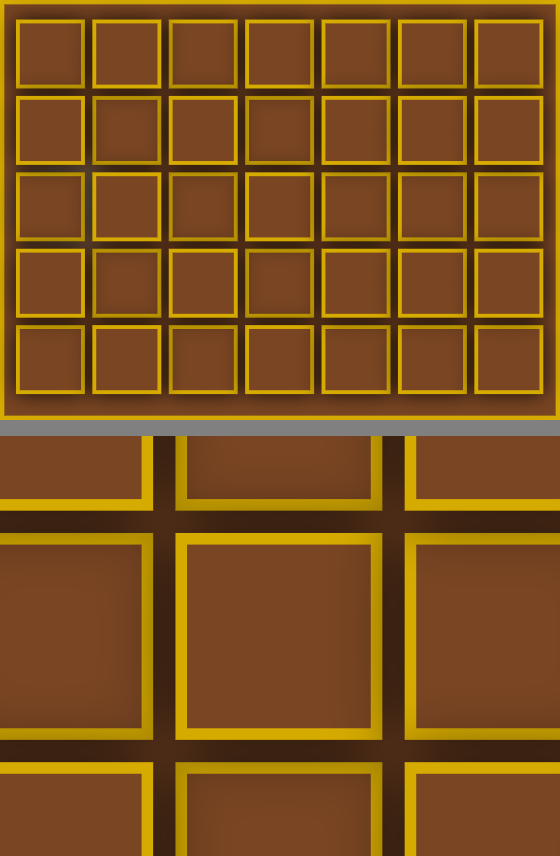
Top: the whole. Bottom: its middle third, enlarged.
Reproduce this pattern procedurally as a Shadertoy shader.

```glsl
// Lengths are fractions of the canvas height
const vec2 GRID = vec2(7.0, 5.0);
const vec2 FIRST_CENTER = vec2(0.1201, 0.1438);
const float PITCH = 0.1819;
const float TILE_HALF = 0.0821;
const float RIM_WIDTH = 0.0092;
const float FRAME_WIDTH = 0.0104;
const float SHADOW_BLUR = 0.0243;
const float SHADOW_ALPHA = 0.85;
const float STEPPED_COLUMN = 4.0;
const vec2 GLOW_CENTER = vec2(0.165, 0.517);
const float GLOW_RADIUS = 0.07;

const vec3 BROWN = vec3(0.475, 0.270, 0.135);
const vec3 GOLD = vec3(0.840, 0.670, 0.000);
const vec3 GLOW_GREY = vec3(0.56, 0.53, 0.48);

float boxDistance(vec2 p, vec2 halfSize) {
    vec2 d = abs(p) - halfSize;
    return length(max(d, 0.0)) + min(max(d.x, d.y), 0.0);
}

float coverage(float dist, float pixel) {
    return clamp(0.5 - dist / pixel, 0.0, 1.0);
}

// Blurred square: one Gaussian edge profile per axis
float softSquare(vec2 p) {
    vec2 t = clamp((abs(p) - TILE_HALF) / SHADOW_BLUR, -4.0, 4.0);
    vec2 edge = 0.5 - 0.5 * tanh(0.8 * t + 0.036 * t * t * t);
    return edge.x * edge.y;
}

// Stacking height: checkerboard on the left, rising columns on the right
float stackHeight(vec2 cell) {
    if (cell.x < STEPPED_COLUMN) return mod(cell.x + cell.y, 2.0);
    return cell.x + 0.5 * mod(cell.y, 2.0);
}

void mainImage(out vec4 fragColor, in vec2 fragCoord) {
    float pixel = 1.0 / iResolution.y;
    vec2 p = fragCoord * pixel;
    vec2 canvasHalf = 0.5 * iResolution.xy * pixel;

    vec2 grid = (p - FIRST_CENTER) / PITCH;
    vec2 cell = clamp(floor(grid + 0.5), vec2(0.0), GRID - 1.0);
    vec2 local = (grid - cell) * PITCH;

    // Every tile shades the floor; only higher tiles shade this one
    float floorLight = 1.0;
    float tileLight = 1.0;
    for (int y = -1; y <= 1; y++) {
        for (int x = -1; x <= 1; x++) {
            vec2 offset = vec2(x, y);
            vec2 other = cell + offset;
            if (any(lessThan(other, vec2(0.0))) ||
                any(greaterThanEqual(other, GRID))) continue;
            float light = 1.0 - SHADOW_ALPHA * softSquare(local - offset * PITCH);
            floorLight *= light;
            if (stackHeight(other) > stackHeight(cell)) tileLight *= light;
        }
    }

    // Floor with a faint glow and a gold frame
    vec2 toGlow = (p - GLOW_CENTER) / GLOW_RADIUS;
    vec3 color = mix(BROWN, GLOW_GREY, 0.9 * exp(-0.5 * dot(toGlow, toGlow)));
    float panel = boxDistance(p - canvasHalf, canvasHalf - FRAME_WIDTH);
    color = mix(GOLD, color, coverage(panel, pixel)) * floorLight;

    // Tile with a gold rim
    float tile = boxDistance(local, vec2(TILE_HALF));
    vec3 tileColor = mix(GOLD, BROWN, coverage(tile + RIM_WIDTH, pixel));
    color = mix(color, tileColor * tileLight, coverage(tile, pixel));

    fragColor = vec4(color, 1.0);
}
```
